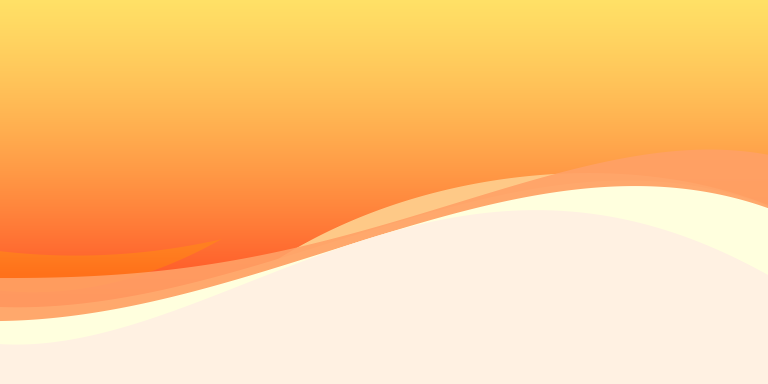
Reproduce this background procedurally as a WebGL 1 fragment shader.

```glsl
precision highp float;
// Layered cream, salmon and peach waves under a warm sunset gradient.

uniform vec2 u_resolution;

#define SKY_TOP vec3(1.0, 0.88, 0.40)
#define SKY_LOW vec3(1.0, 0.05, 0.02)
#define SKY_BEND 0.445
#define ORANGE_TOP vec3(1.0, 0.50, 0.13)
#define ORANGE_LOW vec3(1.0, 0.44, 0.10)
#define PEACH vec3(0.995, 0.79, 0.53)
#define SALMON vec3(1.0, 0.63, 0.40)
#define SALMON_ALPHA 0.9
#define LIGHT_SALMON vec3(1.0, 0.66, 0.425)
#define PALE_YELLOW vec3(1.0, 1.0, 0.87)
#define CREAM vec3(1.0, 0.945, 0.886)

// Smooth curve through five heights spaced evenly across the canvas.
float wave(float x, float a, float b, float c, float d, float e) {
  float t = 4.0 * x;
  vec4 p = mix(vec4(a, b, c, d), vec4(b, c, d, e), t - vec4(0.0, 1.0, 2.0, 3.0));
  vec3 q = mix(p.xyz, p.yzw, (t - vec3(0.0, 1.0, 2.0)) / 2.0);
  vec2 r = mix(q.xy, q.yz, (t - vec2(0.0, 1.0)) / 3.0);
  return mix(r.x, r.y, t / 4.0);
}

// Antialiased coverage of the area below a height.
float below(float height, float y) {
  return clamp((height - y) * u_resolution.y + 0.5, 0.0, 1.0);
}

void main() {
  vec2 uv = gl_FragCoord.xy / u_resolution;
  float x = uv.x;
  float y = uv.y;

  // Sky, falling faster toward red as it descends
  float depth = 1.0 - y;
  vec3 color = mix(SKY_TOP, SKY_LOW, depth * mix(1.0 - SKY_BEND, 1.0, depth));

  // Pointed orange crest at the left
  float crestTop = 0.346 + x * (1.185 * x - 0.234);
  float k = x - 0.195;
  float crestBase = 0.292 + k * (0.70 + 2.3 * k);
  float crest = below(crestTop, y) * (1.0 - below(crestBase, y));
  color = mix(color, mix(ORANGE_LOW, ORANGE_TOP, smoothstep(0.27, 0.37, y)), crest);

  // Peach hill and the translucent salmon band over it
  float peach = wave(x, -0.5625, 0.154, 0.458, 0.549, 0.466);
  color = mix(color, PEACH, below(peach, y));
  float salmon = wave(x, 0.276, 0.305, 0.415, 0.561, 0.597);
  color = mix(color, SALMON, SALMON_ALPHA * below(salmon, y));
  float seam = wave(x, 0.2005, 0.263, 0.411, 0.523, 0.4635);
  color = mix(color, LIGHT_SALMON, below(seam, y));

  // Pale foreground
  float yellow = wave(x, 0.164, 0.240, 0.391, 0.5065, 0.458);
  color = mix(color, PALE_YELLOW, below(yellow, y));
  float cream = wave(x, 0.104, 0.208, 0.391, 0.448, 0.284);
  color = mix(color, CREAM, below(cream, y));

  gl_FragColor = vec4(color, 1.0);
}
```
